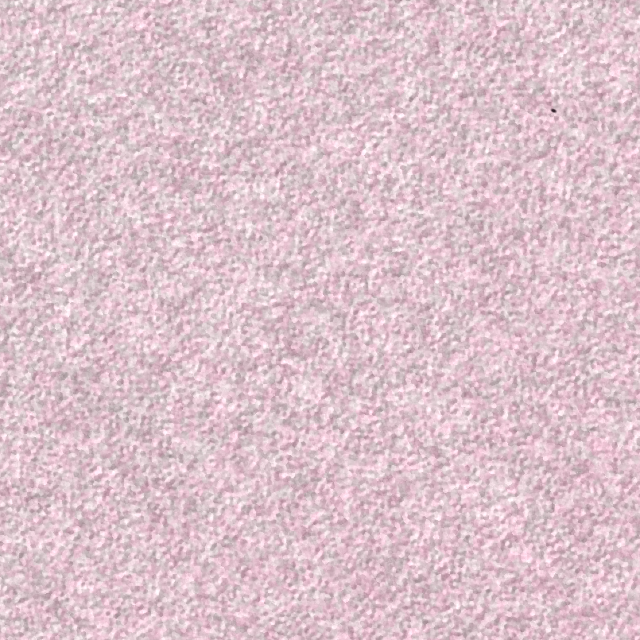
A Shadertoy shader for this texture:

```glsl
// Fine pink glitter paper: soft light and dark flecks with a faint relief.
// Layers of cellular noise (random values blended around jittered points)
// set the brightness; a separate layer shifts the hue from grey to rose.

const vec3 BASE_PINK = vec3(0.869, 0.763, 0.800);
const vec3 ROSE_SHIFT = vec3(0.010, -0.015, -0.003);
const vec3 SPECK_COLOUR = vec3(0.20, 0.13, 0.17);

// Cells across the canvas for each layer
const float GRAIN_CELLS = 165.0;
const float DETAIL_CELLS = 250.0;
const float BLOTCH_CELLS = 48.0;
const float TINT_CELLS = 95.0;
const vec2 STREAK_CELLS = vec2(32.0, 95.0);

// Weight of each layer
const float GRAIN_WEIGHT = 0.85;
const float DETAIL_WEIGHT = 0.30;
const float BLOTCH_WEIGHT = 0.24;
const float STREAK_WEIGHT = 0.20;

const float CONTRAST = 0.072;
const float RELIEF = 0.40;
const vec2 RELIEF_OFFSET = vec2(0.70, -0.70);   // in grain cells
const float JITTER = 0.85;

const vec2 SPECK_CENTRE = vec2(0.865, 0.827);
const float SPECK_RADIUS = 0.0045;

// Three random values from 0 to 1 for an integer cell
vec3 hash3(ivec2 cell, int seed) {
    uvec3 v = uvec3(ivec3(cell, seed) + 4096);
    v = v * 1664525u + 1013904223u;
    v.x += v.y * v.z; v.y += v.z * v.x; v.z += v.x * v.y;
    v ^= v >> 16u;
    v.x += v.y * v.z; v.y += v.z * v.x; v.z += v.x * v.y;
    return vec3(v >> 8u) / 16777216.0;
}

// Smooth cellular noise with zero mean and unit variance
float cellNoise(vec2 p, int seed) {
    ivec2 home = ivec2(floor(p));
    float total = 0.0;
    float power = 0.0001;
    for (int y = -1; y <= 1; y++) {
        for (int x = -1; x <= 1; x++) {
            ivec2 cell = home + ivec2(x, y);
            vec3 rnd = hash3(cell, seed);
            vec2 delta = vec2(cell) + 0.5 + JITTER * (rnd.xy - 0.5) - p;
            float falloff = max(0.0, 1.0 - dot(delta, delta));
            float weight = falloff * falloff * falloff;
            total += weight * (rnd.z - 0.5) * 3.464;
            power += weight * weight;
        }
    }
    return total * inversesqrt(power);
}

// Flecks lit from one side
float reliefGrain(vec2 uv) {
    vec2 p = uv * GRAIN_CELLS;
    return cellNoise(p, 1) - RELIEF * cellNoise(p + RELIEF_OFFSET, 1);
}

// Faint creases falling from upper left to lower right
float streaks(vec2 uv) {
    vec2 along = vec2(uv.x - uv.y, uv.x + uv.y) * 0.7071;
    return cellNoise(along * STREAK_CELLS, 2);
}

// Small dark fleck with a soft edge
float speckMask(vec2 uv) {
    vec2 d = uv - SPECK_CENTRE;
    float dist = length(vec2(d.x + 0.5 * d.y, d.y * 1.3));
    return 1.0 - smoothstep(0.3 * SPECK_RADIUS, 1.3 * SPECK_RADIUS, dist);
}

void mainImage(out vec4 fragColor, in vec2 fragCoord) {
    vec2 uv = fragCoord / iResolution.y;

    // Brightness
    float light = GRAIN_WEIGHT * reliefGrain(uv)
                + DETAIL_WEIGHT * cellNoise(uv * DETAIL_CELLS, 3)
                + BLOTCH_WEIGHT * cellNoise(uv * BLOTCH_CELLS, 4)
                + STREAK_WEIGHT * streaks(uv);

    // Hue, a little rosier towards the lower right
    float tint = cellNoise(uv * TINT_CELLS, 5) + 0.5 * (uv.x - uv.y);

    vec3 colour = BASE_PINK + CONTRAST * light + ROSE_SHIFT * tint;
    colour = mix(colour, SPECK_COLOUR, speckMask(uv));
    fragColor = vec4(clamp(colour, 0.0, 1.0), 1.0);
}
```
